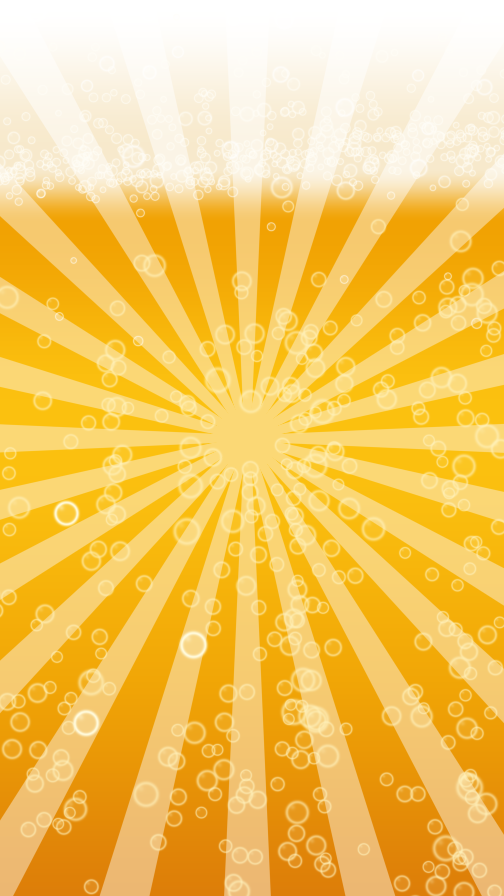
Write a WebGL 2 fragment shader that draws this background.

```glsl
#version 300 es
precision highp float;

uniform vec2 u_resolution;
out vec4 outColor;

// Lengths are in canvas widths, measured from the lower left.
const float TAU = 6.28319;
const vec2 BURST_CENTER = vec2(0.491, 0.908);
const float RAY_COUNT = 24.0;
const float RAY_HUB = 0.072;
const float GAP_SLOPE = 0.087;
const float RAY_OPACITY = 0.5;

const vec3 AMBER_BOTTOM = vec3(0.86, 0.48, 0.035);
const vec3 AMBER_LOW = vec3(0.94, 0.64, 0.02);
const vec3 GOLD = vec3(0.985, 0.755, 0.06);
const vec3 AMBER_TOP = vec3(0.945, 0.635, 0.01);
const vec3 RAY_CREAM = vec3(0.985, 0.94, 0.86);
const vec3 FOAM_CREAM = vec3(0.97, 0.915, 0.80);
const vec3 RING_COLOR = vec3(1.0, 0.95, 0.74);

const float FOAM_BOTTOM = 1.335;
const float FOAM_FULL = 1.445;
const float STRAY_DENSITY = 0.10;

// Rising streams: x, spread, lower end, upper end
const vec4 STREAMS[5] = vec4[5](
    vec4(0.23, 0.030, 0.62, 1.08),
    vec4(0.465, 0.035, 0.00, 0.88),
    vec4(0.61, 0.060, 0.00, 1.15),
    vec4(0.925, 0.040, 0.00, 1.40),
    vec4(0.09, 0.050, 0.08, 0.45));

// Large bright bubbles: x, y, radius
const vec3 BRIGHT[3] = vec3[3](
    vec3(0.132, 0.759, 0.022),
    vec3(0.384, 0.498, 0.024),
    vec3(0.171, 0.343, 0.023));

float hash(vec2 p) {
    return fract(sin(dot(p, vec2(127.1, 311.7))) * 43758.5453);
}

float bell(float x, float width) {
    return exp(-x * x / (width * width));
}

// Chance of a bubble in the drink
float beerDensity(vec2 p) {
    float d = STRAY_DENSITY;
    for (int i = 0; i < 5; i++) {
        vec4 s = STREAMS[i];
        float span = smoothstep(s.z - 0.05, s.z + 0.05, p.y)
                   * (1.0 - smoothstep(s.w - 0.05, s.w + 0.05, p.y));
        d += 0.42 * bell(p.x - s.x, s.y) * span;
    }
    d += 0.42 * bell(length(p - vec2(0.51, 0.98)) - 0.14, 0.05);
    d *= smoothstep(0.05, 0.09, length(p - BURST_CENTER));
    return d * (1.0 - 0.55 * smoothstep(1.15, 1.3, p.y));
}

// Chance of a bubble in the foam, densest along its lower rim
float foamDensity(vec2 p) {
    float rim = 1.435 + 0.05 * smoothstep(0.35, 0.75, p.x) + 0.008 * sin(p.x * 17.0);
    float above = smoothstep(1.36, 1.44, p.y) * (1.0 - smoothstep(1.55, 1.74, p.y));
    return 0.85 * bell(p.y - rim, 0.042) + 0.17 * above;
}

// Soft ring with a thin film and a highlight at the upper left
float bubble(vec2 d, float radius, float pixel) {
    float r = length(d);
    float stroke = max(0.16 * radius, 0.7 * pixel);
    float film = 0.13 * (1.0 - smoothstep(radius - pixel, radius + pixel, r));
    float glint = bell(length(d - radius * vec2(-0.45, 0.5)), 0.25 * radius);
    return film + 0.62 * bell(r - radius, stroke) + 0.25 * glint;
}

// Jittered grid of bubbles, thinned out by the chosen density
float bubbleLayer(vec2 p, float cell, float seed, bool inFoam, float pixel) {
    float clear = 1.0;
    vec2 home = floor(p / cell);
    for (int y = -1; y <= 1; y++) {
        for (int x = -1; x <= 1; x++) {
            vec2 id = home + vec2(x, y);
            vec2 key = id + seed;
            vec2 jitter = vec2(hash(key), hash(key + 37.3));
            vec2 center = (id + jitter) * cell;
            float density = inFoam ? foamDensity(center) : beerDensity(center);
            float size = hash(key + 71.9);
            float radius = cell * mix(0.23, 0.42, size * size);
            if (hash(key + 13.7) < density) {
                clear *= 1.0 - min(bubble(p - center, radius, pixel), 1.0);
            }
        }
    }
    return 1.0 - clear;
}

// Light rays: everything outside the tapered gaps
float sunburst(vec2 p, float pixel) {
    vec2 d = p - BURST_CENTER;
    float sector = TAU / RAY_COUNT;
    float angle = mod(atan(d.x, d.y), sector) - 0.5 * sector;
    vec2 q = length(d) * vec2(cos(angle), sin(angle));
    float gap = abs(q.y) - (q.x - RAY_HUB) * GAP_SLOPE;
    return smoothstep(-0.7 * pixel, 0.7 * pixel, gap);
}

void main() {
    vec2 p = gl_FragCoord.xy / u_resolution.x;
    float pixel = 1.0 / u_resolution.x;

    // Drink and foam
    vec3 color = mix(AMBER_BOTTOM, AMBER_LOW, smoothstep(-0.1, 0.48, p.y));
    color = mix(color, GOLD, smoothstep(0.3, 0.9, p.y));
    color = mix(color, AMBER_TOP, smoothstep(0.98, 1.34, p.y));
    float foam = smoothstep(FOAM_BOTTOM, FOAM_FULL, p.y);
    vec3 foamColor = mix(FOAM_CREAM, vec3(1.0), smoothstep(1.48, 1.77, p.y));
    color = mix(color, foamColor, foam);

    // Rays
    vec3 rayColor = mix(RAY_CREAM, vec3(1.0), foam);
    color = mix(color, rayColor, RAY_OPACITY * sunburst(p, pixel));

    // Bubbles
    vec3 ringColor = mix(RING_COLOR, vec3(1.0), foam);
    for (int i = 0; i < 3; i++) {
        float k = float(i);
        float rings = bubbleLayer(p, 0.046 + 0.007 * k, 19.0 * k + 5.0, false, pixel);
        color = mix(color, ringColor, 0.85 * rings);
        float froth = bubbleLayer(p, 0.024 + 0.005 * k, 23.0 * k + 101.0, true, pixel);
        color = mix(color, vec3(1.0, 0.995, 0.97), 0.8 * froth);
        float bright = bubble(p - BRIGHT[i].xy, BRIGHT[i].z, pixel);
        color = mix(color, vec3(1.0, 0.98, 0.86), min(1.4 * bright, 1.0));
    }

    outColor = vec4(color, 1.0);
}
```
